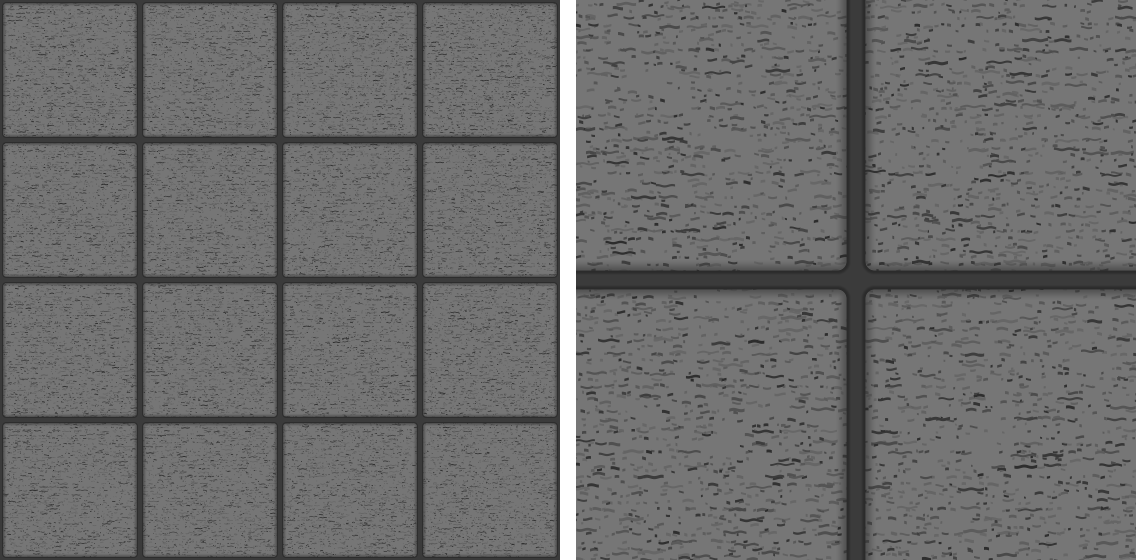
Left: the whole. Right: its middle third, enlarged.
A WebGL 2 fragment shader for this texture:

```glsl
#version 300 es
precision highp float;
// Square grey tiles with fine horizontal dark flecks, soft rims and dark grooves.

#define TILES 4.0          // repeats across and down
#define GROOVE_HALF 0.0225 // half groove width, in tiles
#define CORNER 0.022       // corner radius, in tiles
#define RIM 0.028          // width of the shaded rim, in tiles
#define FLECK_HALF 0.00085 // half fleck thickness, in canvas units
#define FLECK_DEPTH 0.95   // darkness of the strongest flecks

uniform vec2 u_resolution;
out vec4 fragColor;

const vec3 FACE = vec3(0.462);
const vec3 RIM_SHADE = vec3(0.32);
const vec3 GROOVE = vec3(0.23);
const vec3 GROOVE_EDGE = vec3(0.17);
const vec3 FLECK = vec3(0.16);

// Integer hash: three values in 0..1 for each cell and layer.
vec3 hash3(vec2 cell, int layer) {
    uvec3 v = uvec3(uint(cell.x), uint(cell.y), uint(layer)) * 1664525u + 1013904223u;
    v.x += v.y * v.z; v.y += v.z * v.x; v.z += v.x * v.y;
    v ^= v >> 16u;
    v.x += v.y * v.z; v.y += v.z * v.x; v.z += v.x * v.y;
    return vec3(v >> 8u) / 16777216.0;
}

float roundedBox(vec2 p, float halfSize, float radius) {
    vec2 q = abs(p) - halfSize + radius;
    return length(max(q, 0.0)) + min(max(q.x, q.y), 0.0) - radius;
}

// One dash at most per cell; whole cell counts make the layer wrap.
float flecks(vec2 uv, vec2 cells, float density, int layer) {
    vec2 pixel = 1.0 / u_resolution;
    vec2 p = uv * cells;
    float row = mod(floor(p.y), cells.y);
    p.x += hash3(vec2(row, 7.0), layer + 10).x * cells.x; // stagger rows
    vec2 cell = vec2(mod(floor(p.x), cells.x), row);
    vec3 place = hash3(cell, layer);
    vec3 look = hash3(cell, layer + 20);

    float halfLength = mix(0.14, 0.44, look.x) / cells.x;
    vec2 margin = vec2(halfLength * cells.x, 0.3);
    vec2 center = mix(margin, 1.0 - margin, place.xy);
    vec2 d = (fract(p) - center) / cells;
    d.y += 0.0004 * sin(d.x * 700.0 + look.y * 6.28); // ragged line

    vec2 size = vec2(halfLength, FLECK_HALF * mix(0.65, 1.1, look.y));
    vec2 cover = clamp((size - abs(d)) / pixel + 0.5, 0.0, 1.0);
    float strength = mix(0.2, 1.0, look.z * look.z);
    return cover.x * cover.y * strength * step(place.z, density);
}

void main() {
    vec2 uv = gl_FragCoord.xy / u_resolution;
    float edge = roundedBox(fract(uv * TILES) - 0.5, 0.5 - GROOVE_HALF, CORNER);
    float aa = TILES / min(u_resolution.x, u_resolution.y);

    // Long dashes, short dashes and specks.
    float wear = 0.0;
    for (int i = 0; i < 3; i++) {
        float k = float(i);
        vec2 cells = vec2(56.0 + 30.0 * k + 40.0 * k * k, 150.0 + 55.0 * k);
        wear = max(wear, flecks(uv, cells, 0.42 - 0.08 * k, i));
    }

    // Face darkens towards its rim.
    vec3 tile = mix(RIM_SHADE, FACE, smoothstep(-0.004, RIM, -edge));
    tile = mix(tile, FLECK, wear * FLECK_DEPTH);

    // Groove is darkest beside the tiles.
    vec3 groove = mix(GROOVE_EDGE, GROOVE, smoothstep(0.003, 0.012, edge));
    fragColor = vec4(mix(tile, groove, smoothstep(-aa, aa, edge * 2.0)), 1.0);
}
```
